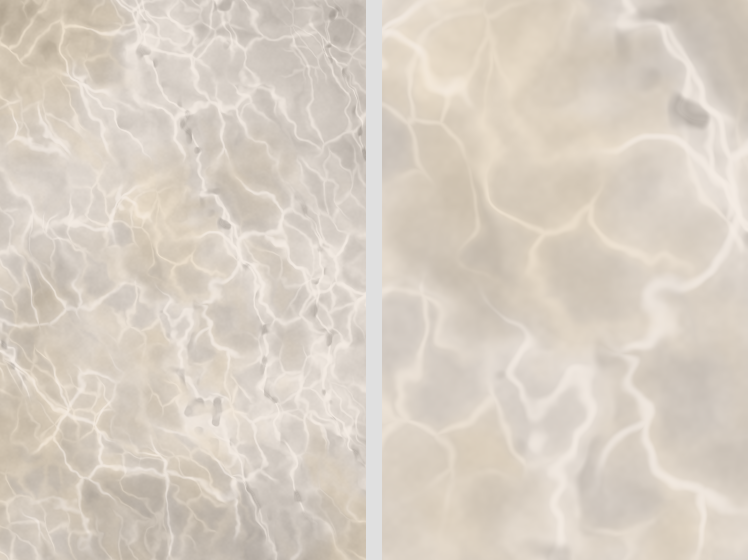
Left: the whole. Right: its middle third, enlarged.
Give the GLSL for this texture, as a Shadertoy shader.

```glsl
// Polished cream marble: cloudy beige and cool grey stone, broken into pebbly
// cells by thin pale veins. Warped Voronoi layers give the cells; steep broken
// fissures with milky halos and grey flecks run over them.

float hash(vec2 p) {
    return fract(sin(dot(p, vec2(127.1, 311.7))) * 43758.5453);
}

vec2 hash2(vec2 p) {
    return vec2(hash(p), hash(p + 57.3));
}

float noise(vec2 p) {
    vec2 i = floor(p), f = fract(p);
    f = f * f * (3.0 - 2.0 * f);
    return mix(mix(hash(i), hash(i + vec2(1, 0)), f.x),
               mix(hash(i + vec2(0, 1)), hash(i + vec2(1, 1)), f.x), f.y);
}

float fbm(vec2 p) {
    float sum = 0.0, amp = 0.5;
    for (int i = 0; i < 5; i++) {
        sum += amp * noise(p);
        p = mat2(1.6, 1.2, -1.2, 1.6) * p + 9.7;
        amp *= 0.5;
    }
    return sum / 0.97;
}

// Voronoi cells: x = distance to the border, y = random value of the cell
vec2 cells(vec2 p) {
    vec2 base = floor(p), nearest = vec2(0), id = vec2(0);
    float best = 9.0, border = 9.0;
    for (int y = -1; y <= 1; y++)
    for (int x = -1; x <= 1; x++) {
        vec2 c = base + vec2(x, y), r = c + hash2(c) - p;
        if (dot(r, r) < best) { best = dot(r, r); nearest = r; id = c; }
    }
    for (int y = -2; y <= 2; y++)
    for (int x = -2; x <= 2; x++) {
        vec2 c = id + vec2(x, y), r = c + hash2(c) - p, d = r - nearest;
        if (dot(d, d) > 1e-4)
            border = min(border, dot(0.5 * (r + nearest), normalize(d)));
    }
    return vec2(border, hash(id + 3.1));
}

float line(float d, float width) {
    return 1.0 - smoothstep(0.0, width + 1.0 / iResolution.y, d);
}

void mainImage(out vec4 fragColor, in vec2 fragCoord) {
    vec2 p = fragCoord / iResolution.y;

    // Warp, then lean the stone so that features fall steeply to the right
    vec2 warp = vec2(fbm(p * 7.0), fbm(p * 7.0 + 31.0)) - 0.5;
    vec2 ripple = vec2(noise(p * 45.0), noise(p * 45.0 + 17.0)) - 0.5;
    vec2 q = p + 0.13 * warp + 0.011 * ripple;
    q.x += 0.3 * q.y;
    q.y *= 0.72;

    // Broad clouds: brighter at the top, cooler to the right
    float cloud = fbm(p * 4.0 + 5.0) - 0.5;
    float tone = 0.838 + 0.26 * cloud + 0.035 * (p.y - 0.5);
    float warmth = 0.58 + 3.0 * (fbm(p * 3.2 + 40.0) - 0.5) - 0.7 * (p.x - 0.33);

    // Pebbly cells at two sizes, each darker inside, a few of them dusky
    vec2 big = cells(q * 12.0), small = cells(q * 25.0 + 8.0);
    float bigBody = smoothstep(0.0, 0.2, big.x);
    float smallBody = smoothstep(0.0, 0.25, small.x);
    tone += bigBody * (0.07 * (big.y - 0.5) - 0.025 - 0.05 * smoothstep(0.86, 0.95, big.y));
    tone += smallBody * (0.055 * (small.y - 0.5) - 0.012);
    warmth += 0.5 * (small.y - 0.5) * smallBody;

    // Pale veins on the cell borders, fading in and out
    float bigVein = line(big.x / 12.0, 0.0035) * smoothstep(0.3, 0.65, noise(p * 13.0));
    float smallVein = line(small.x / 25.0, 0.0028) * smoothstep(0.4, 0.75, noise(p * 17.0 + 6.0));
    tone += 0.075 * bigVein + 0.05 * smallVein;
    warmth -= 0.3 * bigVein;

    // Long broken fissures with milky halos and grey flecks
    float across = p.x + 0.35 * p.y + 0.16 * warp.x + 0.02 * ripple.x;
    float flecks = smoothstep(0.55, 0.82, noise(p * vec2(75.0, 52.0) + 3.0 * warp));
    for (float i = 0.0; i < 6.0; i++) {
        float d = abs(across - 0.08 - 0.16 * (i + 0.6 * hash(vec2(i, 4.0))));
        float present = smoothstep(0.4, 0.7, noise(vec2(p.y * 5.0, i * 7.0 + 2.0)));
        float halo = present * exp(-d * 45.0);
        tone += 0.05 * halo + 0.07 * present * line(d, 0.0035);
        tone -= 0.2 * flecks * present * exp(-d * 110.0);
        warmth -= 0.8 * halo;
    }

    // Fine mottling and a soft shoulder on the highlights
    tone += 0.07 * (fbm(p * 38.0) - 0.5) + 0.014 * (noise(p * 230.0) - 0.5);
    tone = min(tone, 0.9 + 0.06 * (1.0 - exp(-max(tone - 0.9, 0.0) / 0.06)));

    vec3 coolTint = vec3(0.0, 0.032, 0.064), warmTint = vec3(0.0, 0.05, 0.123);
    vec3 stone = tone - mix(coolTint, warmTint, smoothstep(0.0, 1.0, warmth));
    fragColor = vec4(clamp(stone, 0.0, 1.0), 1.0);
}
```
